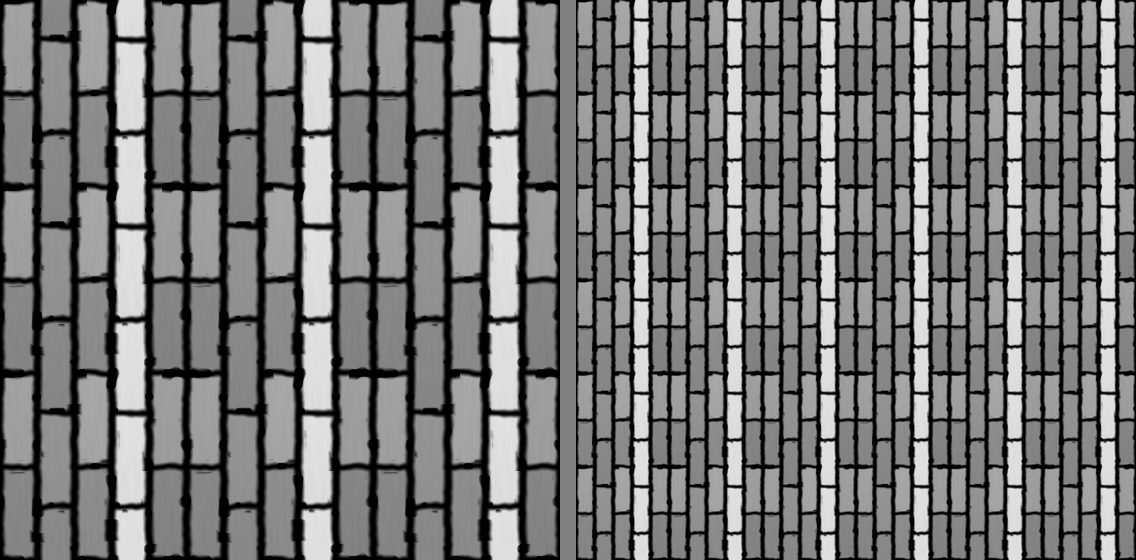
Left, the tile; right, the same tile 2 across and 2 down.
This texture is drawn by a WebGL 2 fragment shader. Its source:

```glsl
#version 300 es
precision highp float;
// Upright grey stone bricks with soft black joints, five columns by two bricks
// per tile, tiled three by three. Wrapped noise bends the joints, chips the
// edges and adds faint upright grain; every fourth column of a tile is pale.
uniform vec2 u_resolution;
out vec4 fragColor;

const float TILES = 3.0;
const vec2 BRICKS = vec2(5.0, 2.0);   // bricks per tile
const float STAGGER = 0.58;           // shift of odd columns, in bricks
const vec2 JOINT_CORE = vec2(0.007, 0.002);  // half widths, in tiles
const vec2 JOINT_SOFT = vec2(0.036, 0.029);

float hash(vec2 p) {
    return fract(sin(dot(p, vec2(127.1, 311.7))) * 43758.5453);
}

// Value noise over the unit tile; period is the whole number of cells.
float wrapNoise(vec2 tile, vec2 period, float seed) {
    vec2 p = tile * period;
    vec2 cell = floor(p);
    vec2 f = fract(p);
    f = f * f * (3.0 - 2.0 * f);
    vec2 a = mod(cell, period) + seed;
    vec2 b = mod(cell + 1.0, period) + seed;
    return mix(mix(hash(a), hash(vec2(b.x, a.y)), f.x),
               mix(hash(vec2(a.x, b.y)), hash(b), f.x), f.y);
}

// Small sideways and upright bends of the joints.
vec2 bend(vec2 tile, vec2 amount) {
    vec2 coarse = vec2(wrapNoise(tile, vec2(10.0, 14.0), 3.0),
                       wrapNoise(tile, vec2(14.0, 8.0), 17.0));
    vec2 fine = vec2(wrapNoise(tile, vec2(20.0, 36.0), 29.0),
                     wrapNoise(tile, vec2(30.0, 16.0), 41.0));
    return (coarse * 0.65 + fine * 0.35 - 0.5) * amount;
}

// Sparse bites with fairly crisp outlines.
float chips(vec2 tile, vec2 period, float seed) {
    return smoothstep(0.66, 0.76, wrapNoise(tile, period, seed));
}

// Grey of a brick: a tone per column, alternating up the column.
float brickTone(int column, float row) {
    float base[5] = float[5](0.575, 0.55, 0.595, 0.87, 0.565);
    float swing[5] = float[5](0.05, -0.02, 0.05, 0.0, 0.05);
    return base[column] + swing[column] * (2.0 * row - 1.0);
}

// 0 in the joint, 1 on the face; local runs 0 to 1 across the brick.
float faceMask(vec2 local, vec2 bite) {
    vec2 edge = min(local, 1.0 - local) / BRICKS - bite;
    vec2 ramp = smoothstep(JOINT_CORE, JOINT_SOFT, edge);
    return ramp.x * ramp.y;
}

void main() {
    vec2 tile = fract(gl_FragCoord.xy / u_resolution * TILES);

    // Brick layout
    vec2 p = (tile + bend(tile, vec2(0.016, 0.026))) * BRICKS;
    float column = mod(floor(p.x), BRICKS.x);
    p.y -= STAGGER * mod(column, 2.0);
    float row = mod(floor(p.y), BRICKS.y);

    // Worn edges
    vec2 bite = vec2(chips(tile, vec2(15.0, 16.0), 53.0),
                     chips(tile, vec2(18.0, 20.0), 71.0)) * vec2(0.010, 0.013);
    float face = faceMask(fract(p), bite);

    // Stone face with upright grain
    float grain = wrapNoise(tile, vec2(70.0, 7.0), 83.0) * 0.6
                + wrapNoise(tile, vec2(110.0, 16.0), 97.0) * 0.4 - 0.5;
    float stone = brickTone(int(column), row) + 0.03 * grain;
    stone += 0.02 * (fract(p.y) - 0.5);

    fragColor = vec4(vec3(stone * face), 1.0);
}
```
